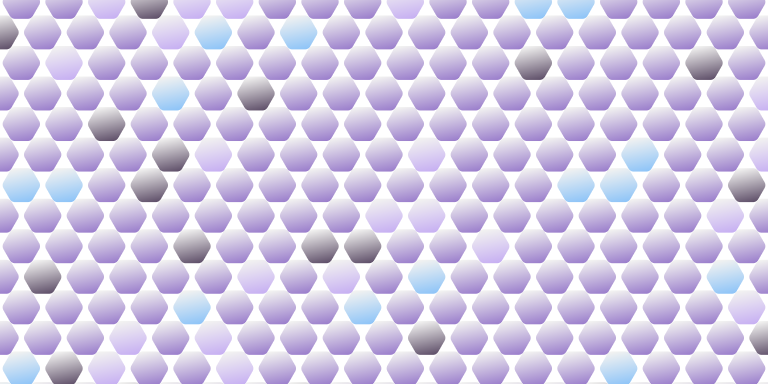
Give the GLSL for this pattern, as a WebGL 2 fragment shader.

```glsl
#version 300 es
precision highp float;
// Staggered rows of rounded hexagons, shaded pale to violet, with a few odd-coloured ones.

uniform vec2 u_resolution;
out vec4 fragColor;

// Integer hash of a cell, 0 to 1
float hash(ivec2 cell) {
    uvec2 v = uvec2(cell + 64) * uvec2(1597334673u, 3812015801u);
    uint h = (v.x ^ v.y) * 1597334673u;
    h = (h ^ (h >> 15)) * 2246822519u;
    h ^= h >> 13;
    return float(h >> 8) / 16777216.0;
}

// Signed distance to a flat-topped hexagon with rounded corners
float roundedHexagon(vec2 p, float apothem, float corner) {
    float r = apothem - corner;
    vec2 slant = vec2(-0.8660, 0.5);
    p = abs(p);
    p -= 2.0 * min(dot(slant, p), 0.0) * slant;
    p -= vec2(clamp(p.x, -0.5774 * r, 0.5774 * r), r);
    return length(p) * sign(p.y) - corner;
}

// Lower colour of a hexagon: mostly violet, some blue, charcoal or lilac
vec3 baseColor(float pick) {
    if (pick < 0.06) return vec3(0.56, 0.77, 0.97);
    if (pick < 0.12) return vec3(0.38, 0.32, 0.42);
    if (pick < 0.19) return vec3(0.78, 0.69, 0.95);
    return vec3(0.61, 0.50, 0.80);
}

void main() {
    // Canvas height is 1
    vec2 p = gl_FragCoord.xy / u_resolution.y;
    vec3 color = vec3(1.0);

    // Two interleaved lattices: 18 columns each, alternate rows shifted by half a column
    vec2 pitch = vec2(1.0 / 9.0, 0.1591);
    for (int k = 0; k < 2; k++) {
        vec2 origin = vec2(0.5 * float(1 - k), 0.255 + 0.5 * float(k)) * pitch;
        vec2 id = round((p - origin) / pitch);
        vec2 q = p - origin - id * pitch;

        // Slightly tilted gradient from pale top to coloured base
        float shade = clamp(0.5 + dot(q, vec2(2.2, -10.8)), 0.0, 1.0);
        float pick = hash(ivec2(int(id.x), 2 * int(id.y) + k));
        vec3 fill = mix(vec3(0.95, 0.95, 0.945), baseColor(pick), shade);

        float d = roundedHexagon(q, 0.0442, 0.0156);
        color = mix(color, fill, clamp(0.5 - d * u_resolution.y, 0.0, 1.0));
    }
    fragColor = vec4(color, 1.0);
}
```
